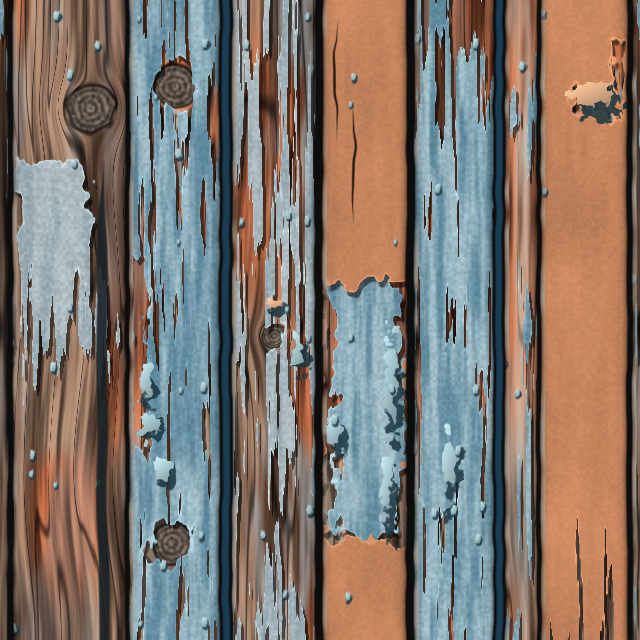
Give the GLSL for this texture, as a Shadertoy shader.

```glsl
// Weathered vertical boards with peeling blue and orange paint, knots and dark gaps.

// Gaps between boards: x position, half width
const vec2 GAPS[9] = vec2[9](vec2(.016, .004), vec2(.199, .003), vec2(.353, .01),
  vec2(.498, .006), vec2(.641, .006), vec2(.78, .009), vec2(.842, .003),
  vec2(.984, .004), vec2(1.016, .004));
// Knots: centre, radius, board
const vec4 KNOTS[4] = vec4[4](vec4(.142, .83, .038, 0), vec4(.274, .865, .033, 1),
  vec4(.268, .152, .033, 1), vec4(.428, .475, .019, 2));
// Curled flakes: centre, half size
const vec4 FLAKES[10] = vec4[10](vec4(.232, .4, .014, .03), vec4(.236, .335, .02, .022),
  vec4(.258, .26, .018, .02), vec4(.468, .45, .015, .03), vec4(.525, .32, .014, .026),
  vec4(.605, .22, .012, .06), vec4(.612, .4, .015, .08), vec4(.706, .27, .014, .06),
  vec4(.43, .52, .022, .011), vec4(.925, .845, .038, .025));

float hash(vec2 p) { return fract(sin(dot(p, vec2(127.1, 311.7))) * 43758.5); }

float noise(vec2 p) {
  vec2 i = floor(p), f = fract(p), e = vec2(1, 0);
  f *= f * (3. - 2. * f);
  return mix(mix(hash(i), hash(i + e), f.x), mix(hash(i + e.yx), hash(i + 1.), f.x), f.y);
}

float fbm(vec2 p) {
  return (noise(p) * 4. + noise(p * 2.03 + 7.) * 2. + noise(p * 4.1 + 19.)) / 7.;
}

float box(vec2 p, vec2 size) {
  vec2 d = abs(p) - size;
  return max(d.x, d.y);
}

// Bare wood, its grain flowing around the knots
vec3 wood(vec2 p, float board) {
  vec2 g = p;
  float e = 9.;
  g.x += noise(p * vec2(7, 4)) * (board < .5 ? .05 : .02);
  for (int i = 0; i < 4; i++) {
    if (KNOTS[i].w != board) continue;
    vec2 d = (p - KNOTS[i].xy) / KNOTS[i].z;
    g.x -= d.x * KNOTS[i].z * min(1. / dot(d, d), 1.);
    e = min(e, length(d) + .2 * noise(p * 50.) - .1);
  }
  float grain = .4 * fbm(g * vec2(40, 2) + board * 7.) + .6 * fbm(g * vec2(120, 6));
  vec3 col = mix(vec3(.25, .18, .14), vec3(.74, .59, .49), smoothstep(.25, .75, grain));
  col *= mix(vec3(1), vec3(1.2, .86, .68), smoothstep(.4, .75, noise(p * vec2(10, 5) + 3.)));
  float silver = smoothstep(.4, .7, fbm(p * vec2(35, 5) + 40.)) * (board == 2. ? .8 : .35);
  col = mix(col, vec3(.67) * (.55 + .8 * grain), silver);
  col *= 1. - .55 * smoothstep(.06, 0., abs(noise(g * vec2(65, 3)) - .5));
  vec3 disc = vec3(.41, .36, .32) * (.9 + .2 * sin(e * 22.)) * (.7 + .6 * noise(p * 220.));
  col = mix(col, disc, smoothstep(1., .9, e));
  return col * (1. - .65 * smoothstep(.14, 0., abs(e - .98)));
}

// Coverage of blue (x) and orange (y), positive where paint remains
vec2 coverage(vec2 p, float board) {
  float rag = fbm(p * vec2(60, 32)) - .5, streak = .28 * fbm(p * vec2(110, 6)) - .14;
  float f = streak - .045, o = -1.;
  if (board == 0.) f = .04 * rag - box(p - vec2(.083, .61), vec2(.056, .14))
                       + streak * smoothstep(.66, .45, p.y);
  if (board == 1.) f = min(.042 + streak, box(p - vec2(.212, .44), vec2(.012, .15)) + .06 * rag);
  if (board == 2.) f += .02 + .02 * smoothstep(.5, .1, p.y);
  if (board == 3.) {
    f = .07 * rag - box(p - vec2(.573, .36), vec2(.053, .2));
    o = box(p - vec2(.57, .355), vec2(.07, .2)) + .05 * fbm(p * 40.) - .025;
  }
  if (board == 4.) f += .1 - .07 * smoothstep(.78, 1., p.y);
  if (board == 6.) o = min(p.y * .4 + .02 + streak, .03 * rag
    + min(box(p - vec2(.925, .845), vec2(.03, .018)), box(p - vec2(.968, .87), vec2(.006, .06))));
  for (int i = 0; i < 4; i++)
    f = min(f, length(p - KNOTS[i].xy) - KNOTS[i].z * 1.15 + .04 * rag);
  return vec2(f, o);
}

// Coat of paint with a cast shadow and a pale lip
vec3 coat(vec3 col, float f, float shadow, vec3 paint, float px) {
  col *= 1. - .55 * smoothstep(-.002, .004, shadow);
  paint *= 1. + .2 * smoothstep(.006, .001, f);
  return mix(col, paint, smoothstep(-px, px, f));
}

// Curled chip above a dark hollow
vec3 flake(vec3 col, vec2 d, vec2 size, vec3 tint, float px) {
  vec2 q = d / size, c = abs(q - vec2(.2 * q.y - .2, .2));
  float rag = 1.6 * fbm(d * 70. + size * 900.) - .8, soft = px / size.x;
  float hollow = length(q - vec2(.15, -.2)) - 1. + rag;
  float curl = max(c.x + .3 * c.y, c.y) - .75 + rag;
  col = mix(col, vec3(.1, .21, .25), .85 * smoothstep(soft, -soft, hollow));
  return mix(col, tint * (.92 + .16 * q.y - .12 * q.x), smoothstep(soft, -soft, curl));
}

void mainImage(out vec4 fragColor, in vec2 fragCoord) {
  vec2 p = fragCoord / iResolution.xy;
  float px = 1. / iResolution.y, board = -1.;
  p.x = fract(p.x - .016) + .016;
  for (int i = 0; i < 8; i++) board += step(GAPS[i].x, p.x);
  float brush = fbm(p * vec2(90, 9)), grit = noise(p * 230.);

  // Wood, then blue, then orange
  vec3 col = wood(p, board);
  if (board == 5.) col = mix(col, vec3(.8, .77, .72), smoothstep(.018, .005, abs(p.x - .816)) * brush);
  vec3 blue = mix(vec3(.36, .53, .61), vec3(.63, .74, .78), smoothstep(.2, .8, brush));
  if (board == 0. || board == 2.) blue = mix(blue, vec3(.75), .55);
  vec3 orange = vec3(.76, .51, .36) * (.84 + .2 * fbm(p * vec2(12, 6)) + .08 * (brush + grit));
  vec2 cover = coverage(p, board), shade = coverage(p + vec2(-.005, .009), board);
  col = coat(col, cover.x, shade.x, blue * (.92 + .16 * grit), px);
  col = coat(col, cover.y, shade.y, orange, px);

  // Long splits in the orange coat
  for (float i = 0.; i < 2.; i++) {
    vec2 d = p - vec2(.521 + .028 * i, .875 - .13 * i);
    d.x -= .008 * noise(vec2(p.y * 35., i));
    col *= 1. - .8 * smoothstep(px, -px, abs(d.x) - .002 + .28 * d.y * d.y);
  }

  // Large flakes, then small scattered chips
  vec3 pale = vec3(.67, .79, .82), peach = vec3(.88, .69, .54);
  for (int i = 0; i < 10; i++)
    col = flake(col, p - FLAKES[i].xy, FLAKES[i].zw, i < 8 ? pale : peach, px);
  vec2 grid = vec2(30, 22), cell = floor(p * grid);
  vec2 center = (cell + .3 + .4 * vec2(hash(cell + 5.), hash(cell + 9.))) / grid;
  if (hash(cell) < (board == 6. ? .04 : .12))
    col = flake(col, p - center, vec2(.004, .006) * (.7 + hash(cell + 2.)), pale, px);

  // Recess along the first board
  float recess = abs(p.x - .164 + .006 * noise(vec2(p.y * 9., 2))) - .008 * smoothstep(.76, .6, p.y);
  col = mix(col, vec3(.1, .13, .15), .9 * smoothstep(.002, -.002, recess) * step(p.y, .75));

  // Gaps with worn edges and soft shade
  for (int i = 0; i < 9; i++) {
    float w = GAPS[i].y, n = noise(vec2(p.y * 30., i)), d = p.x - GAPS[i].x + .003 * n - .0015;
    float side = abs(d) - w, worn = smoothstep(.005, .002, abs(d - w - .004)) * n;
    col = mix(col, vec3(.76, .7, .64), worn) * (1. - .6 * exp(-max(side, 0.) / .004));
    vec3 deep = mix(vec3(.1, .24, .33), vec3(.05), w > .008 ? smoothstep(.3, .8, abs(d / w)) : 1.);
    col = mix(col, deep, smoothstep(px, -px, side));
  }
  fragColor = vec4(col, 1);
}
```
